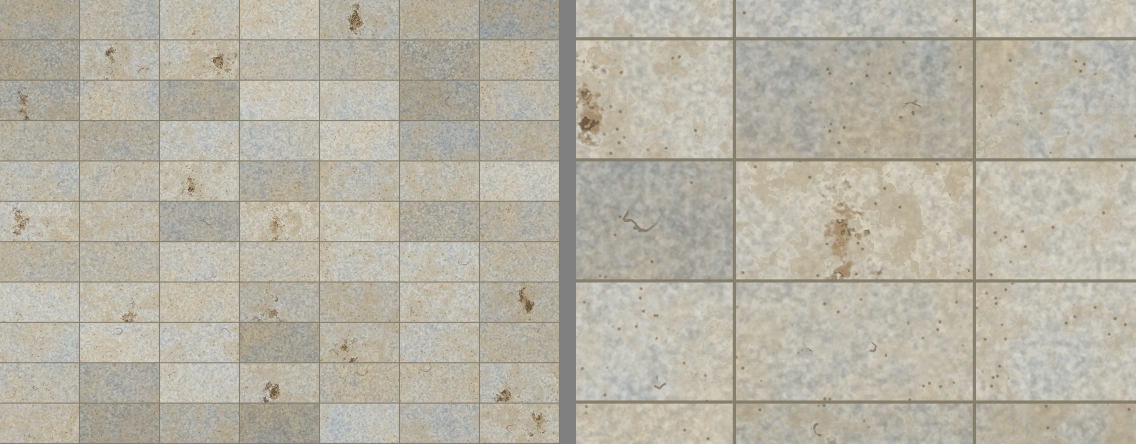
Left, the full canvas; right, a detail of the centre.
Write a WebGL 2 fragment shader that draws this texture.

```glsl
#version 300 es
precision highp float;
// Weathered limestone tiles, 7 across and 11 down, in a straight grid with thin grout.
// Each tile hashes its own tone and offset; cellular noise layers add clouds, grain,
// flecks and pits, and distance functions add rust stains and fossil arcs.
uniform vec2 u_resolution;
out vec4 fragColor;

const vec2 GRID = vec2(7.0, 11.0);
const float GROUT_WIDTH = 0.0019;
const vec3 GROUT = vec3(0.50, 0.47, 0.40);
const vec3 STONE_DARK = vec3(0.585, 0.57, 0.525);
const vec3 STONE_PALE = vec3(0.795, 0.782, 0.735);
const vec3 WARM_SHIFT = vec3(0.025, -0.008, -0.06);
const vec3 TAN = vec3(0.60, 0.54, 0.43);
const vec3 RUST = vec3(0.58, 0.44, 0.27);
const vec3 UMBER = vec3(0.33, 0.27, 0.19);
const vec3 CHALK = vec3(0.85, 0.83, 0.77);

vec2 hash2(vec2 p) {
  vec3 h = fract(p.xyx * vec3(0.1031, 0.1030, 0.0973));
  h += dot(h, h.yzx + 33.33);
  return fract((h.xx + h.yz) * h.zy);
}

// Smooth cellular noise: jittered points blend their random values.
float cellBlend(vec2 p) {
  vec2 cell = floor(p), f = p - cell;
  float total = 0.0, weight = 0.0;
  for (int j = -1; j <= 1; j++)
    for (int i = -1; i <= 1; i++) {
      vec2 o = vec2(i, j), h = hash2(cell + o);
      vec2 d = o + 0.25 + 0.5 * h - f;
      float w = max(0.0, 1.0 - dot(d, d) / 1.56);
      w *= w * w;
      total += w * hash2(cell + o + 71.7).x;
      weight += w;
    }
  return total / weight;
}

// Nearest cellular point: x is its distance, y its random value.
vec2 cellNearest(vec2 p) {
  vec2 cell = floor(p), f = p - cell, best = vec2(9.0, 0.0);
  for (int j = -1; j <= 1; j++)
    for (int i = -1; i <= 1; i++) {
      vec2 o = vec2(i, j);
      float d = length(o + hash2(cell + o) - f);
      if (d < best.x) best = vec2(d, hash2(cell + o + 37.3).y);
    }
  return best;
}

// Layered noise, centred on zero.
float layers(vec2 p, int count) {
  float sum = 0.0, amp = 1.0;
  for (int k = 0; k < count; k++) {
    sum += amp * (cellBlend(p) - 0.5);
    p = mat2(1.6, 1.2, -1.2, 1.6) * p + 13.7;
    amp *= 0.7;
  }
  return sum;
}

// Small dots on a share of the cells, softened by one pixel.
float dots(vec2 p, float scale, float radius, float share, float px) {
  vec2 n = cellNearest(p * scale);
  float soft = px * scale;
  return smoothstep(radius + soft, radius - soft, n.x) * step(1.0 - share, n.y);
}

// Broken elliptical arc around the origin.
float arc(vec2 d, float radius, float turn, float width, float px) {
  float line = abs(length(d * vec2(1.0, 1.3)) - radius);
  float opening = smoothstep(-0.5, 0.3, cos(atan(d.y, d.x) - turn));
  return smoothstep(width + px, width - px, line) * opening;
}

// Stone colour; q is measured in tile heights from the tile's corner.
vec3 stone(vec2 q, vec2 id, float px) {
  vec2 kind = hash2(id + 5.3), wear = hash2(id + 91.1);
  vec2 p = q + 60.0 * hash2(id + 23.9);
  float broad = layers(p * 1.3, 2);
  float mottle = layers(p * 5.0 + 7.0, 4);
  float fine = layers(p * 24.0, 2);
  vec3 col = mix(STONE_DARK, STONE_PALE, pow(kind.x, 0.42));

  // Warm and cool clouds, mottling and grain
  col += WARM_SHIFT * (broad + 0.5 * mottle + 0.45 * (kind.y - 0.5));
  col += 0.03 * broad + 0.05 * mottle + 0.125 * fine;
  float patches = smoothstep(0.05, 0.3, mottle + 0.4 * broad + 0.45 * fine);
  col = mix(col, TAN, 0.3 * patches * (0.3 + wear.x));
  float seam = smoothstep(0.06, 0.0, abs(mottle + 0.3 * fine - 0.04));
  col = mix(col, TAN, 0.22 * seam * smoothstep(-0.1, 0.25, broad));

  // Chalky flecks and dark pits, clustered by the clouds
  float fleck = dots(p, 15.0, 0.38, 0.4, px);
  col = mix(col, CHALK, 0.45 * fleck * wear.y * smoothstep(-0.25, 0.2, -broad));
  float pit = dots(p + 3.1, 14.0, 0.17, 0.12, px);
  col = mix(col, UMBER, 0.5 * pit * smoothstep(-0.05, 0.25, mottle + 0.4 * broad));

  // Rust stain that widens downward, on some tiles
  vec2 d = q - vec2(0.3, 0.25) - vec2(1.4, 0.35) * hash2(id + 47.0);
  float spread = length(d * vec2(4.0 + 4.0 * d.y, 1.9)) + 1.2 * mottle + 0.7 * fine;
  float stain = smoothstep(0.65, -0.1, spread) * step(0.8, wear.x);
  col = mix(col, RUST, 0.6 * stain);
  col = mix(col, UMBER, 0.7 * stain * smoothstep(0.05, 0.25, fine - 0.5 * mottle));

  // Fossil arcs
  for (int k = 0; k < 3; k++) {
    vec2 h = hash2(id * 3.0 + float(k) * 19.7), g = hash2(h * 311.0);
    vec2 c = q - vec2(0.15, 0.12) - vec2(1.7, 0.76) * h;
    float mark = arc(c + 0.07 * mottle, 0.04 + 0.1 * g.x, 6.28 * g.y, 0.012, px);
    mark *= smoothstep(-0.3, 0.15, fine + 0.1);
    col = mix(col, UMBER, 0.5 * mark * step(0.83, fract(g.x * 7.0 + h.y)));
  }
  return col;
}

void main() {
  vec2 size = vec2(1.0, u_resolution.y / u_resolution.x) / GRID;
  float px = 1.0 / u_resolution.x;
  vec2 p = gl_FragCoord.xy * px + vec2(0.5, -0.5) * GROUT_WIDTH;
  vec2 id = floor(p / size), f = fract(p / size);

  vec3 col = stone(f * size / size.y, id + 2.0, px / size.y);
  vec2 edge = min(f, 1.0 - f) * size;
  float joint = clamp((0.5 * GROUT_WIDTH - min(edge.x, edge.y)) / px + 0.5, 0.0, 1.0);
  fragColor = vec4(mix(col, GROUT, 0.9 * joint), 1.0);
}
```
